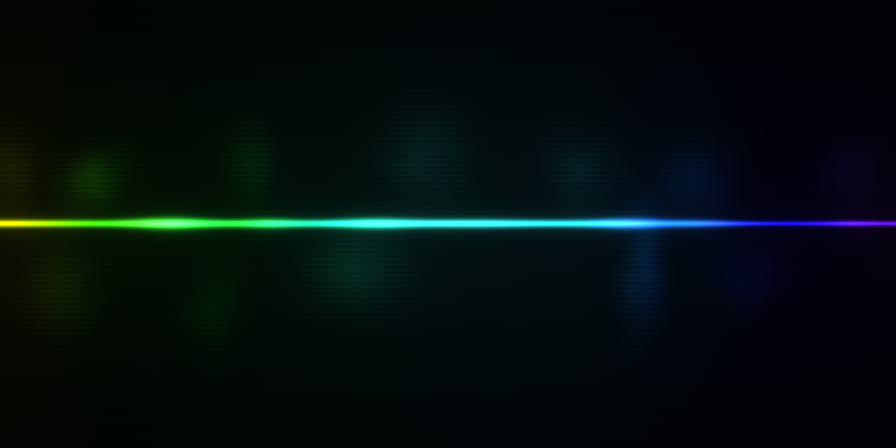
Reproduce this background procedurally as a WebGL 2 fragment shader.

```glsl
#version 300 es
precision highp float;

uniform vec2 u_resolution;
out vec4 fragColor;

const float BEAM_Y = 0.501;
const float BEAM_WIDTH = 0.0075;
const float HALO_REACH = 0.016;
const float HALO_GAIN = 0.30;
const float AMBIENT = 0.043;
const float HAZE_GAIN = 0.025;
const float HAZE_REACH = 0.20;
const float SMOKE_SCALE = 7.0;
const float SCAN_LINES = 85.0;
const float SCAN_DEPTH = 0.13;
const vec3 NIGHT = vec3(0.001, 0.002, 0.009);
const vec3 HOT_TINT = vec3(0.42, 0.25, 0.62);

// Spectrum stops, evenly spaced from left to right
const int STOPS = 9;
const vec3 SPECTRUM[STOPS] = vec3[](
    vec3(0.85, 0.95, 0.00), vec3(0.20, 0.90, 0.04), vec3(0.10, 0.95, 0.18),
    vec3(0.10, 0.96, 0.68), vec3(0.16, 0.97, 0.90), vec3(0.14, 0.88, 0.96),
    vec3(0.08, 0.48, 1.00), vec3(0.10, 0.06, 0.88), vec3(0.36, 0.06, 0.85));

// Beam swellings: centre, spread, heat
const int SWELLS = 7;
const vec3 SWELL[SWELLS] = vec3[](
    vec3(0.19, 0.045, 1.0), vec3(0.30, 0.030, 0.5), vec3(0.42, 0.045, 0.7),
    vec3(0.53, 0.060, 0.3), vec3(0.70, 0.040, 0.7), vec3(0.79, 0.035, 0.3),
    vec3(0.95, 0.025, 0.35));

// Smoke puffs: centre xy, radius xy
const int PUFFS = 12;
const vec4 PUFF[PUFFS] = vec4[](
    vec4(0.11, 0.60, 0.032, 0.06), vec4(0.27, 0.64, 0.025, 0.08),
    vec4(0.47, 0.65, 0.045, 0.10), vec4(0.40, 0.40, 0.050, 0.08),
    vec4(0.65, 0.62, 0.035, 0.08), vec4(0.77, 0.59, 0.040, 0.07),
    vec4(0.71, 0.40, 0.022, 0.12), vec4(0.84, 0.38, 0.035, 0.07),
    vec4(0.95, 0.62, 0.035, 0.07), vec4(0.01, 0.61, 0.030, 0.08),
    vec4(0.07, 0.36, 0.040, 0.09), vec4(0.24, 0.32, 0.030, 0.09));
const float PUFF_GAIN[PUFFS] = float[](
    0.15, 0.08, 0.08, 0.11, 0.09, 0.11, 0.17, 0.09, 0.07, 0.07, 0.07, 0.05);

float hash(vec2 p) {
    return fract(sin(dot(p, vec2(127.1, 311.7))) * 43758.5453);
}

float noise(vec2 p) {
    vec2 cell = floor(p);
    vec2 f = fract(p);
    f = f * f * (3.0 - 2.0 * f);
    float low = mix(hash(cell), hash(cell + vec2(1.0, 0.0)), f.x);
    float high = mix(hash(cell + vec2(0.0, 1.0)), hash(cell + 1.0), f.x);
    return mix(low, high, f.y);
}

float fbm(vec2 p) {
    float sum = 0.0;
    float gain = 0.5;
    for (int i = 0; i < 4; i++) {
        sum += gain * noise(p);
        p = p * 2.03 + 17.0;
        gain *= 0.5;
    }
    return sum;
}

float bell(float x) {
    return exp(-x * x);
}

vec3 spectrum(float x) {
    float t = clamp(x, 0.0, 1.0) * float(STOPS - 1);
    int i = min(int(t), STOPS - 2);
    return mix(SPECTRUM[i], SPECTRUM[i + 1], smoothstep(0.0, 1.0, t - float(i)));
}

float smoke(vec2 uv) {
    vec2 p = uv * vec2(2.0, 1.0) * SMOKE_SCALE;
    vec2 warped = uv + 0.04 * (vec2(fbm(p), fbm(p + 31.0)) - 0.47);
    float sum = 0.0;
    for (int i = 0; i < PUFFS; i++) {
        vec2 q = (warped - PUFF[i].xy) / PUFF[i].zw;
        sum += PUFF_GAIN[i] * exp(-dot(q, q));
    }
    return sum * mix(0.6, 1.4, fbm(p + 5.0));
}

void main() {
    vec2 uv = gl_FragCoord.xy / u_resolution;
    float dist = abs(uv.y - BEAM_Y);
    vec3 hue = spectrum(uv.x);

    // Dim backdrop, haze and smoke
    float vignette = 1.0 - 0.55 * smoothstep(0.15, 0.6, length((uv - 0.5) * vec2(0.6, 1.0)));
    float glow = AMBIENT * vignette + HAZE_GAIN * bell(dist / HAZE_REACH) + smoke(uv);
    vec3 color = NIGHT + hue * glow;
    color *= 1.0 - SCAN_DEPTH * (0.5 + 0.5 * sin(6.28318 * SCAN_LINES * uv.y));

    // Beam of varying width with a hot centre
    float heat = 0.0;
    for (int i = 0; i < SWELLS; i++) {
        heat += SWELL[i].z * bell((uv.x - SWELL[i].x) / SWELL[i].y);
    }
    float taper = 1.0 - 0.35 * smoothstep(0.72, 0.86, uv.x);
    float width = BEAM_WIDTH * taper * (1.0 + 0.6 * heat);
    float core = bell(dist / width);
    float halo = HALO_GAIN * (0.6 + 0.6 * heat) * taper * exp(-dist / HALO_REACH);
    color += hue * (1.05 * core + halo);
    color += HOT_TINT * heat * bell(dist / (0.7 * width)) * 0.8;

    fragColor = vec4(clamp(color, 0.0, 1.0), 1.0);
}
```
